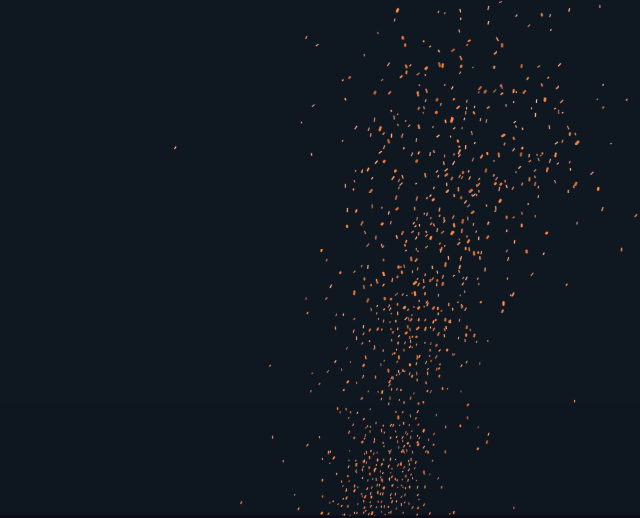
A Shadertoy shader for this background:

```glsl
const vec3 NIGHT = vec3(0.058, 0.090, 0.128);
const vec3 FLOOR_SHADE = vec3(0.045, 0.035, 0.085);
const vec3 EMBER_RED = vec3(0.72, 0.24, 0.12);
const vec3 EMBER_ORANGE = vec3(1.0, 0.58, 0.30);
const vec3 EMBER_PALE = vec3(1.0, 0.82, 0.68);

vec3 hash3(vec2 cell, float seed) {
    vec3 q = fract(vec3(cell.xyx + seed * 17.3) * vec3(0.1031, 0.1030, 0.0973));
    q += dot(q, q.yxz + 33.33);
    return fract((q.xxy + q.yzz) * q.zyx);
}

float bell(float x, float width) {
    return exp(-x * x / (width * width));
}

// Chance of an ember at a place, both axes running from 0 to 1
float emberChance(vec2 place) {
    float height = place.y;
    float axis = mix(0.597, 0.730, smoothstep(0.05, 0.85, height));
    float width = mix(0.067, 0.135, smoothstep(0.10, 0.85, height));
    float strength = mix(0.75, 0.37, smoothstep(0.08, 0.20, height));
    strength = mix(strength, 0.22, smoothstep(0.32, 0.62, height));
    strength = mix(strength, 0.06, smoothstep(0.82, 0.90, height));
    float offset = place.x - axis;
    float drift = 0.12 * bell(length(place - vec2(0.85, 0.71)), 0.05);
    return strength * bell(offset, width) + 0.035 * bell(offset, 0.17) + drift;
}

float segmentDistance(vec2 point, vec2 halfAxis) {
    float along = clamp(dot(point, halfAxis) / dot(halfAxis, halfAxis), -1.0, 1.0);
    return length(point - halfAxis * along);
}

float softDisc(float dist, float radius, float blur) {
    return 1.0 - smoothstep(radius - blur, radius + blur, dist);
}

// One slanted streak per chosen cell, with a red rim around a hot core
vec3 addEmbers(vec3 color, vec2 point, float aspect, float scale, float seed, float pixel) {
    vec2 cell = floor(point * scale);
    vec3 random = hash3(cell, seed);
    vec3 look = hash3(cell, seed + 5.0);
    vec2 center = (cell + 0.22 + 0.56 * random.xy) / scale;
    vec2 place = center / vec2(aspect, 1.0);
    if (random.z > emberChance(place)) return color;

    float growth = mix(0.75, 1.1, smoothstep(0.05, 0.65, place.y));
    float radius = growth * mix(0.0008, 0.0022, look.x * look.x * look.x);
    float angle = 0.28 + (look.y - 0.5) * mix(0.7, 1.7, place.y);
    float stretch = growth * mix(0.0004, 0.0027, look.z);
    float dist = segmentDistance(point - center, stretch * vec2(sin(angle), cos(angle)));

    float heat = mix(0.55, 1.0, fract(look.y * 7.0 + look.x));
    vec3 core = mix(EMBER_PALE, EMBER_ORANGE, smoothstep(0.25, 0.9, look.x));
    color = mix(color, EMBER_RED, 0.55 * heat * softDisc(dist, radius + 0.0007, pixel));
    return mix(color, core, heat * softDisc(dist, radius, 0.7 * pixel));
}

void mainImage(out vec4 fragColor, in vec2 fragCoord) {
    vec2 point = fragCoord / iResolution.y;
    float aspect = iResolution.x / iResolution.y;
    float pixel = 1.0 / iResolution.y;

    // Night backdrop
    vec3 color = NIGHT + 0.004 * (point.y - 0.5);

    // Layers of embers, from fine to coarse cells
    for (int layer = 0; layer < 3; layer++) {
        float depth = float(layer);
        color = addEmbers(color, point, aspect, 75.0 - 16.0 * depth, depth + 1.0, pixel);
    }

    // Dark strip along the lower edge
    float strip = 1.0 - smoothstep(0.005 - pixel, 0.005 + pixel, point.y);
    color = mix(color, FLOOR_SHADE, 0.85 * strip);
    fragColor = vec4(color, 1.0);
}
```
